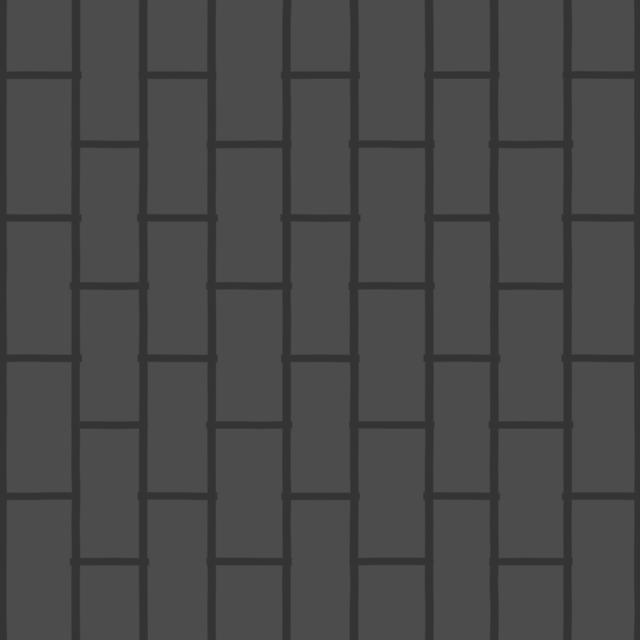
A WebGL 1 fragment shader for this pattern:

```glsl
precision highp float;
// Grey upright tiles in nine staggered columns with dark, slightly uneven joints.

uniform vec2 u_resolution;

const vec3 TILE_COLOR = vec3(0.300);
const vec3 JOINT_COLOR = vec3(0.205);
const float FIRST_JOINT_X = 0.0039;
const float COLUMN_JOINT_HALF = 0.0066;
const float ROW_JOINT_HALF = 0.0058;
const float WOBBLE = 0.0012;
const float MAX_OVERHANG = 0.003;
const float SOFTNESS = 0.0016;

// Widths of the nine columns, left to right, in groups of three.
const mat3 COLUMN_WIDTHS = mat3(
    0.1146, 0.1055, 0.1068,
    0.1172, 0.1055, 0.1172,
    0.1016, 0.1146, 0.1107);

float hash(vec2 cell) {
    vec3 q = fract(vec3(cell.xyx) * 0.1031);
    q += dot(q, q.yzx + 33.33);
    return fract((q.x + q.y) * q.z);
}

float valueNoise(vec2 p) {
    vec2 cell = floor(p);
    vec2 f = fract(p);
    f = f * f * (3.0 - 2.0 * f);
    float low = mix(hash(cell), hash(cell + vec2(1.0, 0.0)), f.x);
    float high = mix(hash(cell + vec2(0.0, 1.0)), hash(cell + 1.0), f.x);
    return mix(low, high, f.y);
}

float boxDistance(vec2 p, vec2 halfSize) {
    vec2 d = abs(p) - halfSize;
    return length(max(d, 0.0)) + min(max(d.x, d.y), 0.0);
}

// Height of a row joint; the tiles grow slightly taller towards the top.
float rowJointY(float row, float even) {
    float t = row + 0.5 * even;
    return 0.1224 + t * (0.2115 + 0.00195 * t) - 0.0039 * even;
}

// Distance to the four row joints of one column.
float rowJointsDistance(vec2 p, float left, float width, float column) {
    float even = 1.0 - mod(column, 2.0);
    float nearest = 1.0;
    for (int i = 0; i < 4; i++) {
        float row = float(i);
        float overhang = MAX_OVERHANG * hash(vec2(column, row));
        vec2 center = vec2(left + 0.5 * width, rowJointY(row, even));
        vec2 halfSize = vec2(0.5 * width + COLUMN_JOINT_HALF + overhang, ROW_JOINT_HALF);
        nearest = min(nearest, boxDistance(p - center, halfSize));
    }
    return nearest;
}

float jointsDistance(vec2 p) {
    float left = FIRST_JOINT_X;
    float nearest = abs(p.x - left) - COLUMN_JOINT_HALF;
    for (int group = 0; group < 3; group++) {
        for (int member = 0; member < 3; member++) {
            float width = COLUMN_WIDTHS[group][member];
            float column = float(group * 3 + member);
            nearest = min(nearest, rowJointsDistance(p, left, width, column));
            left += width;
            nearest = min(nearest, abs(p.x - left) - COLUMN_JOINT_HALF);
        }
    }
    return nearest;
}

void main() {
    vec2 p = gl_FragCoord.xy / u_resolution;

    // Gentle hand-cut unevenness along the joints.
    vec2 wobble = vec2(valueNoise(p * 22.0), valueNoise(p * 22.0 + 57.0)) - 0.5;
    float d = jointsDistance(p + WOBBLE * wobble);

    float edge = max(SOFTNESS, 0.7 / min(u_resolution.x, u_resolution.y));
    float tile = smoothstep(-edge, edge, d);
    gl_FragColor = vec4(mix(JOINT_COLOR, TILE_COLOR, tile), 1.0);
}
```
